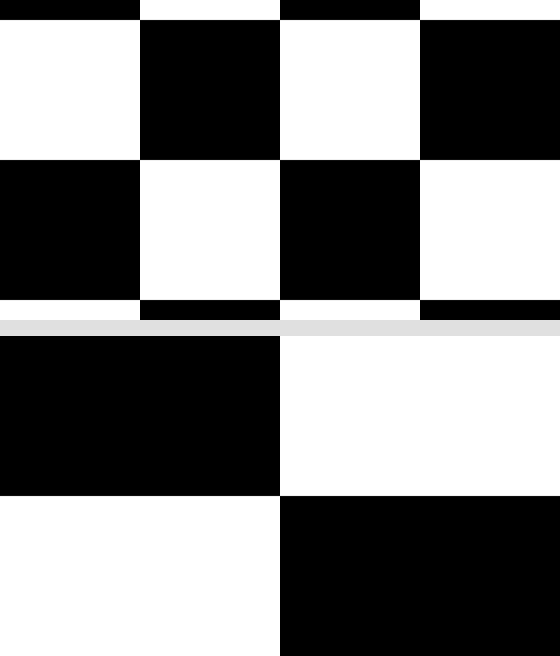
Top: the whole. Bottom: its middle third, enlarged.
This pattern is drawn by a WebGL 1 fragment shader. Its source:

```glsl
precision highp float;

// Black and white checkerboard, four squares across, centred on the canvas.

uniform vec2 u_resolution;

const float SQUARES_ACROSS = 4.0;
const vec2 EDGE_PIXELS = vec2(1.0, 1.136); // edge softness per axis
const vec3 BLACK = vec3(0.0);
const vec3 WHITE = vec3(1.0);

// Signed distance to the nearest grid line; the sign flips in every square.
vec2 signedGridDistance(vec2 p) {
  return abs(mod(p - 0.5, 2.0) - 1.0) - 0.5;
}

// Smoothed checker coverage: 0 in dark squares, 1 in light squares.
float checker(vec2 p, vec2 edgeWidth) {
  vec2 side = clamp(2.0 * signedGridDistance(p) / edgeWidth, -1.0, 1.0);
  return 0.5 + 0.5 * side.x * side.y;
}

void main() {
  // One unit is one square, with the origin at the canvas centre.
  float pixel = SQUARES_ACROSS / u_resolution.x;
  vec2 p = (gl_FragCoord.xy - 0.5 * u_resolution) * pixel;

  float light = checker(p, EDGE_PIXELS * pixel);
  gl_FragColor = vec4(mix(BLACK, WHITE, light), 1.0);
}
```
